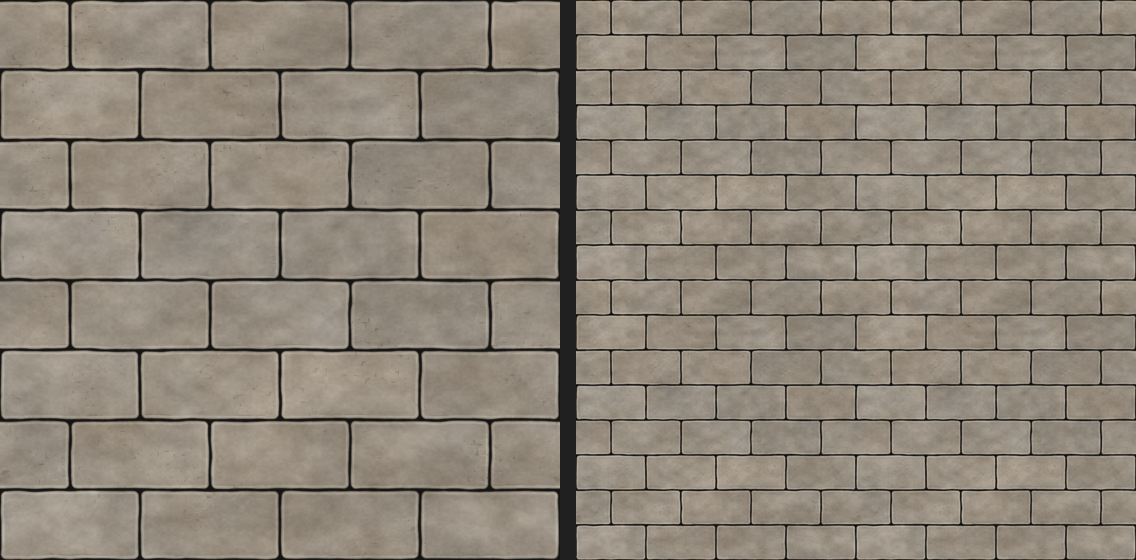
Left, the tile; right, the same tile 2 across and 2 down.
Give the GLSL for this texture, as a three.js fragment shader.

```glsl
varying vec2 vUv;

#define BRICKS vec2(4.0, 8.0)
#define GAP 0.0028
#define CORNER 0.0085
#define WOBBLE 0.0022
#define RIM 0.075
#define CLOUDS 0.17
#define BLOTCHES 0.12
#define GRAIN 0.045
#define BRICK_TONE 0.026
#define STONE vec3(0.597, 0.559, 0.508)
#define JOINT vec3(0.085, 0.08, 0.073)

float hash(vec2 p) {
  return fract(sin(dot(p, vec2(127.1, 311.7))) * 43758.5);
}

// Value noise that wraps over the unit square
float noise(vec2 uv, vec2 period, float seed) {
  vec2 p = uv * period;
  vec2 i = floor(p);
  vec2 f = p - i;
  f = f * f * (3.0 - 2.0 * f);
  vec2 a = floor(mod(i + 0.5, period));
  vec2 b = floor(mod(i + 1.5, period));
  return mix(mix(hash(a + seed), hash(vec2(b.x, a.y) + seed), f.x),
             mix(hash(vec2(a.x, b.y) + seed), hash(b + seed), f.x), f.y);
}

float fbm(vec2 uv, vec2 period, float seed) {
  float sum = 0.0;
  float weight = 0.5;
  for (int k = 0; k < 4; k++) {
    sum += weight * noise(uv, period, seed);
    period *= 2.0;
    weight *= 0.5;
    seed += 7.3;
  }
  return sum / 0.9375;
}

float roundedBox(vec2 p, vec2 halfSize, float radius) {
  vec2 q = abs(p) - halfSize + radius;
  return length(max(q, 0.0)) + min(max(q.x, q.y), 0.0) - radius;
}

float band(float x, float width) {
  return exp(-x * x / (width * width));
}

void main() {
  vec2 uv = vUv;

  // Running bond with slightly uneven edges
  vec2 warp = vec2(noise(uv, vec2(32.0), 3.1), noise(uv, vec2(32.0), 9.7)) - 0.5;
  vec2 grid = (uv + WOBBLE * warp) * BRICKS;
  float row = floor(grid.y);
  grid.x += 0.5 * mod(row, 2.0);
  vec2 id = floor(mod(floor(grid) + 0.5, BRICKS));
  vec2 size = 1.0 / BRICKS;
  vec2 local = (fract(grid) - 0.5) * size;
  float d = roundedBox(local, 0.5 * size - GAP, CORNER);
  d += 0.0016 * (fbm(uv, vec2(48.0), 5.0) - 0.5);

  // Stone surface: clouds, blotches, grain and a tone for each brick
  float clouds = fbm(uv, vec2(9.0, 13.0), 17.0) - 0.5;
  float blotches = fbm(uv, vec2(30.0, 42.0), 29.0) - 0.5;
  float grain = 0.6 * noise(uv, vec2(250.0), 41.0)
              + 0.4 * noise(uv, vec2(130.0, 210.0), 47.0) - 0.5;
  float tone = CLOUDS * clouds + BLOTCHES * blotches + GRAIN * grain
             + BRICK_TONE * (hash(id + 61.0) - 0.5);
  float tint = fbm(uv, vec2(12.0), 71.0) - 0.5 + 0.4 * (hash(id + 83.0) - 0.5);
  vec3 color = STONE + tone + tint * vec3(0.024, 0.004, -0.022);

  // Wear: fine scratches and small pits in patches
  float patches = smoothstep(0.48, 0.68, fbm(uv, vec2(14.0, 18.0), 97.0));
  float scratch = band(fbm(uv, vec2(22.0, 34.0), 103.0) - 0.5, 0.012);
  float pits = smoothstep(0.82, 0.96, noise(uv, vec2(170.0), 113.0));
  color += 0.028 * scratch * patches - 0.07 * pits * patches;

  // Broken crease above the lower edge
  float crease = local.y + 0.5 * size.y - 0.008
               - 0.007 * (fbm(uv, vec2(28.0, 8.0), 127.0) - 0.5);
  float creaseMask = smoothstep(0.5, 0.7, noise(uv, vec2(18.0, 16.0), 131.0));
  color -= 0.05 * band(crease, 0.0012) * creaseMask;

  // Pale worn rim with a faint shade inside it
  float worn = 0.45 + 0.8 * fbm(uv, vec2(26.0), 139.0);
  color -= 0.014 * band(d + 0.009, 0.004);
  color += RIM * worn * band(d + 0.0036, 0.0017) * vec3(0.9, 1.0, 0.98);

  // Dark joint with a soft shoulder
  color = mix(color, JOINT, smoothstep(-0.0016, 0.0022, d));
  gl_FragColor = vec4(clamp(color, 0.0, 1.0), 1.0);
}
```
